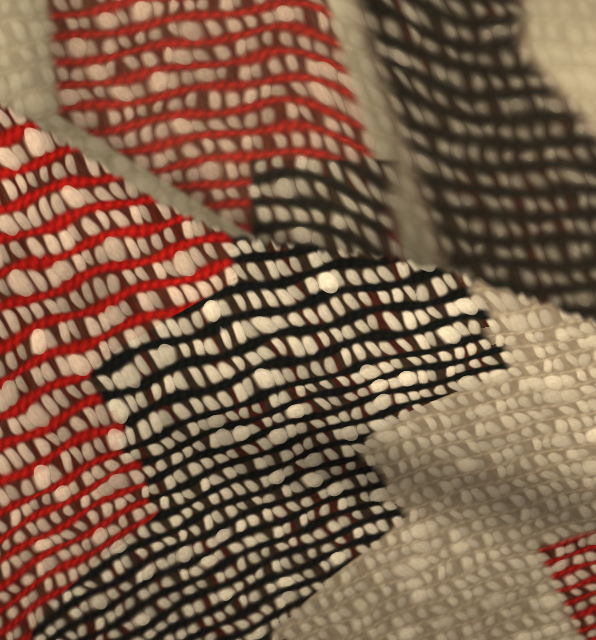
Give the GLSL for this texture, as a Shadertoy shader.

```glsl
// Draped nubby wool: a sharp front fold lies over a soft, out-of-focus back fold.
// Each fold bends a weave grid (u across, v down); rows of dyed thread run between
// cellular wool puffs, and stepped block edges choose red, black or natural yarn.

const vec3 RED = vec3(0.61, 0.10, 0.07);
const vec3 BLACK = vec3(0.085, 0.085, 0.07);
const vec3 NATURAL = vec3(0.68, 0.58, 0.44);
const vec3 WOOL = vec3(0.90, 0.81, 0.66);

vec2 hash2(vec2 p) {
    vec3 a = fract(p.xyx * vec3(0.1031, 0.1030, 0.0973));
    a += dot(a, a.yzx + 33.33);
    return fract((a.xx + a.yz) * a.zy);
}

float fibres(vec2 p) {
    float n = 0.0;
    for (float i = 1.0; i < 5.0; i++) {
        p = mat2(0.8, -0.6, 0.6, 0.8) * p * 1.6 + i;
        n += sin(p.x + 1.5 * sin(p.y)) / i;
    }
    return n * 0.5;
}

// One patch of cloth; q counts puffs across and thread rows down.
vec3 weave(vec2 q, vec3 dye, float soft) {
    float isRed = smoothstep(0.1, 0.4, dye.r - dye.g);
    float isNatural = smoothstep(0.2, 0.5, dye.g);
    q += 0.11 * vec2(sin(q.y * 1.7 + q.x * 0.4), sin(q.x * 0.9 + sin(q.y * 2.3)));

    // Dark gaps crossed by occasional red warp strands
    float warp = step(0.72, hash2(vec2(floor(q.x), floor(q.y / 3.0))).x);
    vec3 gap = mix(vec3(0.25, 0.18, 0.12), dye, 0.2 + 0.35 * isNatural);
    gap = mix(gap, vec3(0.32, 0.09, 0.06), warp * 0.5 * (1.0 - isNatural));
    vec3 col = gap * (0.95 + 0.12 * fibres(q * 4.0));

    // Leaning oval puffs, with a few round slubs; the highest is kept on top
    float top = 0.0;
    for (int j = -1; j <= 1; j++)
    for (int i = -1; i <= 1; i++) {
        vec2 id = floor(q) + vec2(i, j);
        vec2 r = hash2(id), k = hash2(id + 71.3);
        vec2 e = q - id - 0.5 - (r - 0.5) * vec2(0.45, 0.22);
        e.x += (k.y - 0.65) * 0.6 * e.y + 0.05 * sin(e.y * 7.0 + r.x * 6.3);
        float slub = step(0.88, k.x);
        vec2 size = mix(vec2(0.31 + 0.18 * r.y, 0.37 + 0.13 * r.x), vec2(0.74, 0.52), slub);
        float d = length(e / size);
        float height = sqrt(max(1.0 - d * d * 0.6, 0.0)) * (0.8 + 0.2 * k.y) + 0.2 * slub;
        float cover = 1.0 - smoothstep(1.0 - soft * 1.3, 1.0 + soft, d);
        float light = 0.54 + 0.45 * height - 0.13 * e.y / size.y - 0.07 * e.x / size.x;
        vec3 puff = mix(WOOL, dye, 0.12 * isRed) * light * (0.82 + 0.20 * r.x);
        puff *= 1.0 + 0.05 * fibres(e * 7.0 + id);
        float above = smoothstep(-0.12, 0.12, height * cover - top);
        col = mix(col, puff, cover * above);
        top = max(top, height * cover);
    }

    // Twisted dyed thread along each row boundary, sometimes hidden by a slub
    float t = abs(fract(q.y + 0.5) - 0.5);
    float width = 0.155 + 0.04 * sin(q.x * 1.7 + floor(q.y + 0.5) * 4.0) - 0.05 * isNatural;
    float thread = 1.0 - smoothstep(width - soft * 0.4, width + soft * 0.5, t);
    thread *= 1.0 - 0.8 * smoothstep(0.72, 0.95, top);
    float twist = 0.95 + 0.10 * sin(q.x * 9.0 + q.y * 13.0) + 0.10 * fibres(q * 5.0);
    return mix(col, dye * twist * (1.12 - 1.3 * t), thread * (1.0 - 0.4 * isNatural));
}

vec3 backFold(vec2 p, float aa) {
    float x = p.x, y = p.y;
    float bend = 0.13 * smoothstep(0.42, 0.74, x) + 0.17 * max(x - 0.62, 0.0);
    vec2 q = vec2((x - 0.25 * y) / 0.028, (y + 0.16 * x - bend) / 0.038);
    float left = 0.075 + 0.1 * y + 1.5 * max(y - 0.18, 0.0);
    float red = smoothstep(-0.012, 0.012, x - left) * (1.0 - smoothstep(-0.012, 0.012, x - 0.51 - 0.3 * y));
    float black = smoothstep(-0.02, 0.03, x - 0.555 - 0.32 * y);
    float block = smoothstep(0.385, 0.40, x) * (1.0 - smoothstep(0.59, 0.64, x));
    black = max(black, block * smoothstep(0.245, 0.255, y));
    float corner = smoothstep(-0.02, 0.03, x - 0.81 - 0.9 * max(y - 0.08, 0.0));
    black *= 1.0 - corner;
    vec3 dye = mix(mix(NATURAL, RED, red), BLACK, black);
    float far = smoothstep(0.48, 0.75, x);
    vec3 col = weave(q, dye, 0.36 + aa + 0.25 * far);
    // Defocus flattens plain wool most and veils the rest in warm haze
    float plain = (1.0 - red) * (1.0 - black);
    vec3 haze = mix(vec3(0.64, 0.46, 0.34), vec3(0.42, 0.35, 0.25), black);
    col = mix(col, mix(haze, vec3(0.76, 0.68, 0.52), plain), 0.22 + 0.13 * far + 0.45 * plain);
    col *= 1.0 - 0.22 * far * (1.0 - corner);
    // Crease beside the red block and dip at its right shoulder
    col *= 1.0 - 0.2 * exp(-pow((x - left) / 0.05, 2.0));
    return col * (1.0 - 0.2 * exp(-pow((x - 0.57 - 0.2 * y) / 0.04, 2.0)));
}

vec3 frontFold(vec2 p, float depth, float aa) {
    float x = p.x, y = p.y;
    float v = y + x * (0.36 + 0.55 * (y - 0.35)) - 0.12 * x * x;
    float u = x - 0.5 * (y - 0.5);
    // Rows tighten towards the bottom
    float row = (v + 0.5 * max(v - 0.8, 0.0)) / 0.054;
    // Block edges step sideways as the rows descend
    float left = 0.42 - 0.32 * smoothstep(0.55, 0.66, v) - 0.30 * smoothstep(0.93, 1.03, v);
    float right = 0.76 - 0.29 * smoothstep(0.88, 0.96, v) - 0.28 * smoothstep(1.14, 1.28, v);
    float ragged = 0.012 * sin(floor(row + 0.5) * 2.4);
    vec3 dye = mix(RED, BLACK, smoothstep(-0.008, 0.008, u - left - ragged));
    float natural = smoothstep(-0.012, 0.012, u - right - ragged);
    dye = mix(dye, NATURAL, natural);
    float patchRed = smoothstep(0.65, 0.67, u) * smoothstep(1.29, 1.32, v);
    dye = mix(dye, RED, patchRed);
    natural *= 1.0 - patchRed;
    float blur = 0.22 * smoothstep(0.68, 1.0, y);
    vec3 col = weave(vec2(u / 0.025, row), dye, 0.17 + aa + blur);
    col = mix(col, vec3(0.73, 0.64, 0.50), 0.4 * natural);
    // Lit crest, valley under the belly, and dimmer lower cloth
    float valley = y - 0.72 - 0.2 * (x - 0.5);
    col *= 1.0 - 0.32 * exp(-valley * valley / 0.003) * smoothstep(0.1, 0.6, x);
    col *= 0.95 + 0.16 * exp(-pow((depth - 0.10) / 0.12, 2.0));
    return col * (1.0 - 0.12 * smoothstep(0.8, 1.0, y));
}

void mainImage(out vec4 fragColor, in vec2 fragCoord) {
    vec2 p = fragCoord / iResolution.y;
    p.y = 1.0 - p.y;
    float aa = 40.0 / iResolution.y;
    float crest = 0.15 + 0.38 * p.x + 0.08 * exp(-pow((p.x - 0.33) / 0.25, 2.0));
    crest += 0.003 * sin(p.x * 230.0 + 2.0 * sin(p.x * 61.0));
    float depth = p.y - crest;
    vec3 back = backFold(p, aa) * (1.0 - 0.18 * exp(-abs(depth) / 0.035));
    vec3 front = frontFold(p, depth, aa);
    vec3 col = mix(back, front, smoothstep(-0.007, 0.007, depth));
    col *= 1.0 + 0.05 * fibres(p * 9.0);
    fragColor = vec4(clamp(col, 0.0, 1.0), 1.0);
}
```
